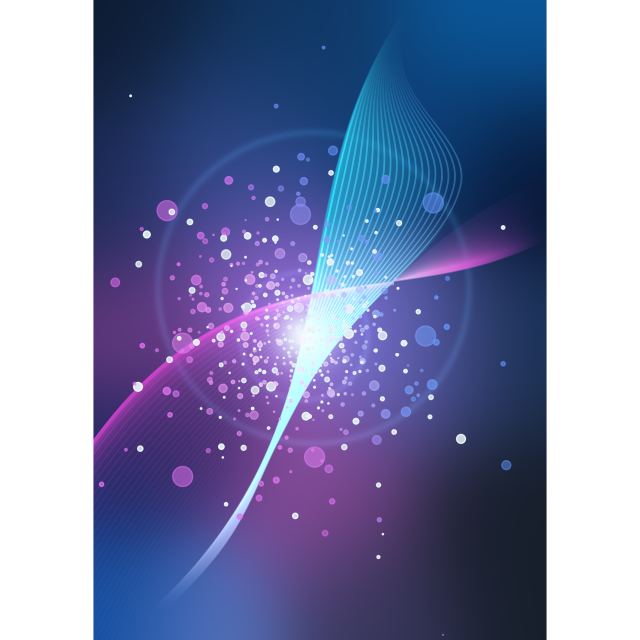
Write a WebGL 2 fragment shader that draws this background.

```glsl
#version 300 es
precision highp float;
// Abstract light poster: a dark violet and blue panel with two woven ribbons
// of fine strands, a bright core, faint halos and scattered bokeh discs.
// Blended colour pools, cubic curves and hashed grids build all of it.
uniform vec2 u_resolution;
out vec4 fragColor;

const vec2 CORE = vec2(0.475, 0.475);
const vec3 CYAN = vec3(0.12, 0.66, 0.80);
const vec3 MAGENTA = vec3(0.82, 0.26, 0.80);
const vec3 PALE = vec3(0.86, 0.88, 0.98);

vec2 hash2(vec2 p) {
  vec3 q = fract(p.xyx * vec3(0.1031, 0.1030, 0.0973));
  q += dot(q, q.yzx + 33.33);
  return fract((q.xx + q.yz) * q.zy);
}

float glow(vec2 p, vec2 centre, float radius) {
  vec2 d = (p - centre) / radius;
  return exp(-dot(d, d));
}

float cubic(float x, vec4 k) {
  return k.x + x * (k.y + x * (k.z + x * k.w));
}

// Weighted colour pool, normalised after all pools are summed
vec4 pool(vec2 p, vec2 centre, float radius, vec3 colour) {
  return vec4(colour, 1.0) * (glow(p, centre, radius) + 0.00001);
}

vec3 backdrop(vec2 p) {
  vec4 sum = pool(p, vec2(0.16, 0.96), 0.19, vec3(0.05, 0.11, 0.20));
  sum += pool(p, vec2(0.46, 0.92), 0.16, vec3(0.06, 0.22, 0.40));
  sum += pool(p, vec2(0.80, 0.95), 0.16, vec3(0.04, 0.34, 0.60));
  sum += pool(p, vec2(0.83, 0.73), 0.14, vec3(0.03, 0.08, 0.20));
  sum += pool(p, vec2(0.66, 0.78), 0.11, vec3(0.05, 0.25, 0.48));
  sum += pool(p, vec2(0.36, 0.74), 0.15, vec3(0.21, 0.31, 0.59));
  sum += pool(p, vec2(0.16, 0.68), 0.14, vec3(0.11, 0.16, 0.34));
  sum += pool(p, vec2(0.39, 0.57), 0.12, vec3(0.49, 0.33, 0.69));
  sum += pool(p, vec2(0.22, 0.49), 0.13, vec3(0.41, 0.22, 0.50));
  sum += pool(p, vec2(0.17, 0.27), 0.13, vec3(0.11, 0.15, 0.37));
  sum += pool(p, vec2(0.29, 0.32), 0.11, vec3(0.27, 0.18, 0.43));
  sum += pool(p, vec2(0.17, 0.06), 0.13, vec3(0.06, 0.31, 0.63));
  sum += pool(p, vec2(0.33, 0.03), 0.12, vec3(0.33, 0.45, 0.74));
  sum += pool(p, vec2(0.49, 0.22), 0.14, vec3(0.53, 0.29, 0.60));
  sum += pool(p, vec2(0.57, 0.04), 0.13, vec3(0.22, 0.22, 0.37));
  sum += pool(p, vec2(0.64, 0.45), 0.14, vec3(0.37, 0.37, 0.69));
  sum += pool(p, vec2(0.82, 0.46), 0.13, vec3(0.09, 0.19, 0.33));
  sum += pool(p, vec2(0.83, 0.16), 0.20, vec3(0.09, 0.12, 0.17));
  return sum.rgb / sum.a;
}

// Fine lines at equal steps of t across a ribbon of the given width
float strands(float t, float count, float width, float px) {
  float d = abs(fract(t * count) - 0.5) * width / count;
  return 1.0 - smoothstep(0.0004, 0.0012 + px, d);
}

float band(float depth, float width, float px) {
  return smoothstep(-px, px, depth) * smoothstep(-px, px, width - depth);
}

vec3 magentaRibbon(vec3 col, vec2 p, float px) {
  float u = p.x - 0.62;
  float top = cubic(u, vec4(0.561, 0.135, 0.13, 2.0));
  float gap = top - cubic(u, vec4(0.565, 0.95, -1.2, 0.0));
  float side = gap < 0.0 ? -1.0 : 1.0;
  float width = max(abs(gap), 0.006);
  float depth = (top - p.y) * side;
  float t = depth / width;
  float inside = band(depth, width, 1.5 * px);
  float ends = smoothstep(0.86, 0.70, p.x);
  float centre = glow(vec2(p.x, 0.0), vec2(0.56, 0.0), 0.13);
  vec3 tint = mix(MAGENTA, PALE, centre);
  float wing = smoothstep(0.60, 0.67, p.x);
  float fill = mix(0.45 * exp(-t * 9.0), 0.85 * exp(-t * 2.8), wing);
  float rim = 0.65 * exp(-max(depth, 0.0) / 0.011);
  float lines = strands(t, 30.0, width, px) * 0.16 * (1.0 - 0.8 * t);
  return mix(col, tint, clamp(fill + rim + lines, 0.0, 1.0) * inside * ends);
}

vec3 cyanRibbon(vec3 col, vec2 p, float px) {
  float left = cubic(p.y - 0.6, vec4(0.497, 0.18, 0.045, 1.03));
  float spread = p.y > 0.71 ? 0.15 : 0.21;
  float width = 0.006 + 0.2 * glow(vec2(0.0, p.y), vec2(0.0, 0.71), spread);
  width += 0.016 * smoothstep(0.31, 0.12, p.y);
  float depth = p.x - left;
  float t = clamp(depth / width, 0.0, 1.0);
  float inside = band(depth, width, 1.5 * px);
  float lower = smoothstep(0.68, 0.50, p.y);
  float ends = smoothstep(1.0, 0.74, p.y) * smoothstep(0.04, 0.24, p.y);
  vec3 tint = mix(CYAN, vec3(0.55, 0.93, 0.92), lower);
  tint = mix(tint, vec3(0.72, 0.77, 0.97), smoothstep(0.34, 0.18, p.y));
  float fill = mix(0.85 * pow(1.0 - t, 1.3), 0.72, lower) * ends;
  float rim = 0.5 * exp(-max(depth, 0.0) / 0.006) * smoothstep(1.0, 0.85, p.y);
  float lines = strands(t, 20.0, width, px) * 0.22 * smoothstep(1.0, 0.75, p.y);
  col = mix(col, tint, clamp(fill + rim * ends, 0.0, 1.0) * inside);
  return col + lines * inside * ends * vec3(0.5, 0.85, 0.9);
}

vec3 bokehTint(vec2 p) {
  vec3 tint = mix(vec3(0.85, 0.42, 0.92), vec3(0.38, 0.56, 0.96),
                  smoothstep(-0.08, 0.16, p.x - CORE.x + 0.4 * (p.y - CORE.y)));
  return mix(tint, vec3(1.0), 0.9 * glow(p, CORE, 0.13));
}

vec3 disc(vec3 col, vec2 p, vec2 centre, float radius, vec3 tint, float alpha, float px) {
  float d = length(p - centre) - radius;
  float body = 1.0 - smoothstep(-px, px, d);
  float edge = 0.2 * (1.0 - smoothstep(0.0, 0.001 + px, abs(d + 0.001)));
  return mix(col, tint, min(body * alpha + edge, 1.0));
}

// One jittered disc per grid cell, thinning out away from the core
vec3 scatter(vec3 col, vec2 p, float cell, float size, float reach, float px) {
  vec2 id = floor(p / cell);
  vec2 jitter = hash2(id + 17.0);
  vec2 pick = hash2(id + 91.0);
  vec2 centre = (id + 0.5 + (jitter - 0.5) * 0.5) * cell;
  if (pick.x > 0.85 * glow(centre, CORE, reach)) return col;
  vec3 tint = mix(bokehTint(centre), vec3(0.9, 0.95, 0.96), step(0.6, pick.y));
  return disc(col, p, centre, size * (0.55 + 0.45 * jitter.y), tint, 0.5 + 0.45 * pick.y, px);
}

void main() {
  float unit = min(u_resolution.x, u_resolution.y);
  vec2 p = (gl_FragCoord.xy - 0.5 * u_resolution) / unit + 0.5;
  float px = 0.75 / unit;
  vec3 col = backdrop(p);

  // Faint halos
  float ring = abs(length(p - vec2(0.49, 0.55)) - 0.243);
  col += vec3(0.03, 0.07, 0.08) * exp(-ring * ring / 0.00004);
  float smallRing = abs(length(p - CORE) - 0.10);
  col += vec3(0.03, 0.05, 0.06) * exp(-smallRing * smallRing / 0.00003);

  // Ribbons and core light
  col = cyanRibbon(col, p, px);
  col = magentaRibbon(col, p, px);
  col += vec3(0.16, 0.12, 0.20) * glow(p, CORE, 0.13);
  col = mix(col, vec3(0.95, 1.0, 1.0), 0.95 * glow(p, CORE, 0.042));

  // Bokeh from large to small
  for (int i = 0; i < 7; i++) {
    float a = 0.8 * float(i);
    float orbit = i % 2 == 0 ? 0.19 : 0.29;
    vec2 c = CORE + orbit * vec2(cos(a), sin(a));
    col = disc(col, p, c, 0.0165, bokehTint(c), 0.55, px);
  }
  col = scatter(col, p, 0.041, 0.0085, 0.20, px);
  col = scatter(col, p + 0.013, 0.027, 0.0055, 0.19, px);
  col = scatter(col, p, 0.017, 0.0037, 0.13, px);
  col = scatter(col, p + 0.007, 0.012, 0.0029, 0.10, px);

  // White margins around the panel
  float margin = smoothstep(-px, px, abs(p.x - 0.5) - 0.354);
  fragColor = vec4(mix(clamp(col, 0.0, 1.0), vec3(1.0), margin), 1.0);
}
```
